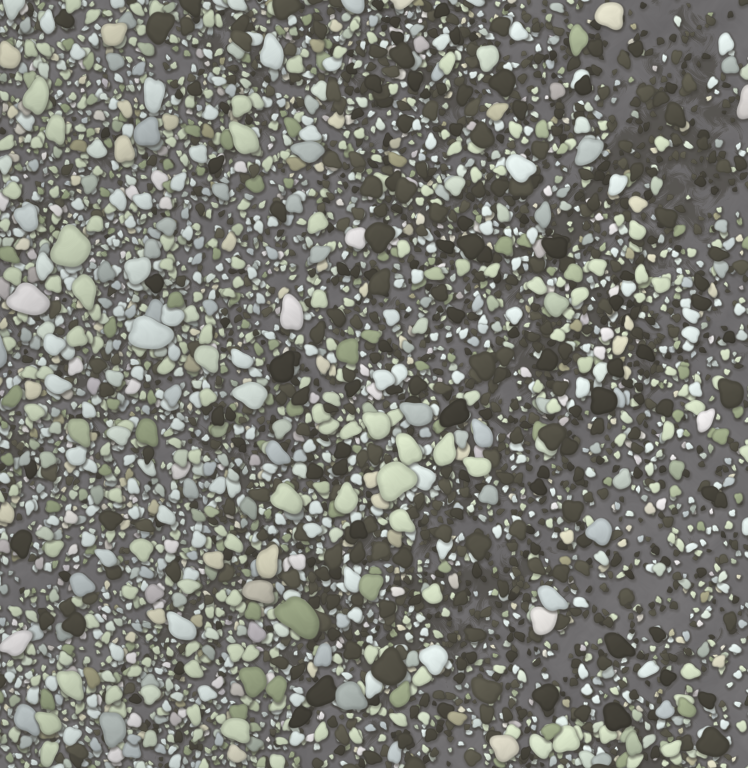
Reproduce this texture procedurally as a Shadertoy shader.

```glsl
// Pale and greenish pebbles strewn over wet grey mud, thinning out to the right.

vec4 hash4(vec2 cell) {
    vec4 p = fract(cell.xyxy * vec4(0.1031, 0.1030, 0.0973, 0.1099));
    p += dot(p, p.wzxy + 33.33);
    return fract((p.xxyz + p.yzzw) * p.zywx);
}

// Layered, warped sines, roughly -1..1
float waves(vec2 p) {
    float sum = 0.0, amp = 0.5;
    for (int i = 0; i < 5; i++) {
        p += 0.6 * sin(p.yx * 1.3 + float(i) * 1.7);
        sum += amp * sin(p.x) * sin(p.y + 1.1);
        p = mat2(1.34, 1.22, -1.22, 1.34) * p + 2.3;
        amp *= 0.68;
    }
    return sum;
}

// Share of cells that hold a pale stone
float paleDensity(vec2 p) {
    float bare = smoothstep(0.78, 0.92, p.x) * smoothstep(0.62, 0.8, p.y);
    float d = mix(0.60, 0.24, smoothstep(0.0, 0.85, p.x));
    return clamp(d + 0.28 * waves(p * 9.0 + 4.0) - 0.2 * bare, 0.03, 0.85);
}

// Share of cells that hold a dark wet stone
float darkDensity(vec2 p) {
    float middle = smoothstep(0.1, 0.5, p.x) * smoothstep(1.05, 0.7, p.x);
    return 0.08 + 0.17 * middle + 0.12 * waves(p * 8.0 + 11.0);
}

// Signed distance to a tilted, slightly angular pebble
float pebble(vec2 p, float radius, vec4 rnd) {
    float tilt = (rnd.x - 0.5) * 2.6 - 0.2;
    p = mat2(cos(tilt), sin(tilt), -sin(tilt), cos(tilt)) * p;
    float stretch = mix(1.0, 1.3, rnd.y);
    p *= vec2(stretch, 1.0 / stretch);
    float a = atan(p.y, p.x);
    float lumps = 0.10 * sin(3.0 * a + rnd.z * 6.28) + 0.06 * sin(4.0 * a + rnd.w * 40.0);
    return length(p) - radius * (1.0 + lumps);
}

vec3 paleColor(vec4 rnd, float x) {
    vec3 white = vec3(0.84, 0.88, 0.87);
    vec3 cream = vec3(0.79, 0.83, 0.73);
    vec3 green = vec3(0.58, 0.62, 0.50);
    vec3 grey = vec3(0.66, 0.69, 0.70);
    vec3 c = mix(white, cream, smoothstep(0.35, 0.6, rnd.x));
    c = mix(c, green, smoothstep(0.72, 0.95, rnd.y));
    c = mix(c, grey, smoothstep(0.7, 0.9, rnd.z) * 0.8);
    c += vec3(0.03, -0.02, -0.01) * step(0.85, rnd.w);
    return c * mix(0.95, 1.06, smoothstep(0.2, 0.7, x));
}

void mainImage(out vec4 fragColor, in vec2 fragCoord) {
    vec2 p = fragCoord / iResolution.y;
    float soft = max(0.0013, 0.7 / iResolution.y);

    // Mud with dark gritty patches
    float grit = waves(p * 75.0);
    vec3 col = vec3(0.435, 0.428, 0.432) + 0.025 * waves(p * 13.0) + 0.016 * grit;
    float damp = smoothstep(0.12, 0.5, waves(p * 8.0 + 11.0) + 0.45 * grit);
    col = mix(col, vec3(0.31, 0.30, 0.28), 0.75 * damp);

    // Stones, from fine gravel up to a few big ones
    float cells = 98.0;
    for (int layer = 0; layer < 5; layer++) {
        vec2 home = floor(p * cells);
        float keep = layer == 4 ? 0.10 : layer == 3 ? 0.55 : 1.0;
        for (int k = 0; k < 9; k++) {
            vec2 id = home + vec2(k % 3 - 1, k / 3 - 1);
            vec4 place = hash4(id + 37.0 * float(layer) + 5.0);
            vec4 shape = hash4(id + 91.0 * float(layer) + 213.0);
            vec4 tint = hash4(id + 53.0 * float(layer) + 467.0);
            vec2 center = (id + 0.1 + 0.8 * place.xy) / cells;
            float pale = paleDensity(center) * keep;
            float dark = max(darkDensity(center), 0.02) * keep;
            if (place.z > pale + dark) continue;

            float radius = mix(0.25, 0.46, place.w) / cells;
            vec2 q = p - center;
            float d = pebble(q, radius, shape);
            float shade = pebble(q + vec2(-0.0008, 0.0018), radius, shape);
            bool isPale = place.z < pale;

            // Contact shadow, then the stone with a soft dome
            float shadow = smoothstep(0.0045, -0.001, shade);
            col = mix(col, vec3(0.26, 0.25, 0.23), shadow * (isPale ? 0.6 : 0.35));
            vec3 stone = isPale ? paleColor(tint, center.x)
                                : mix(vec3(0.25, 0.24, 0.21), vec3(0.37, 0.36, 0.31), tint.x);
            float light = dot(q, vec2(-0.4, 0.9)) / radius;
            stone *= 1.0 + 0.07 * light + 0.03 * grit;
            stone *= 1.0 - 0.14 * smoothstep(-0.35 * radius, 0.0, d);
            col = mix(col, stone, smoothstep(soft, -soft, d));
        }
        cells *= 0.62;
    }
    fragColor = vec4(clamp(col, 0.0, 1.0), 1.0);
}
```
